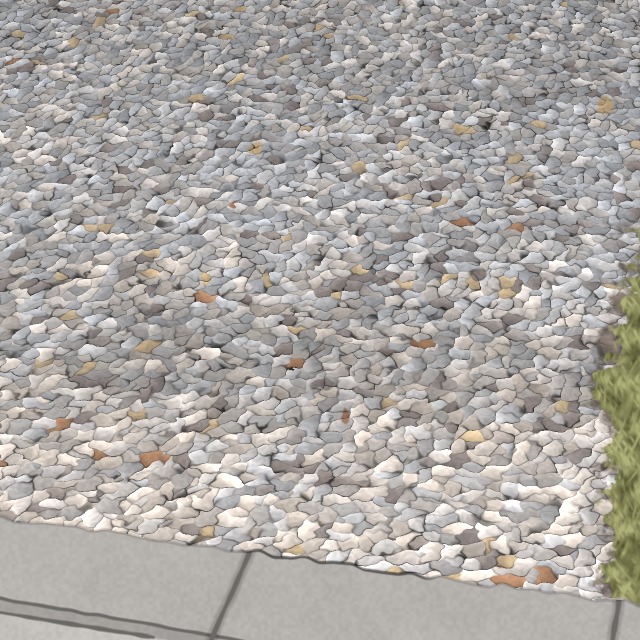
Reproduce this texture procedurally as a WebGL 2 fragment shader.

```glsl
#version 300 es
precision highp float;
// Gravel bed seen at a slant, a stone kerb along the bottom and grass at right.
// Stones are Voronoi cells with a stretched, rotated metric on a receding plane;
// kerb joints are segment distances, grass is noise stretched along its blades.
uniform vec2 u_resolution;
out vec4 fragColor;

const vec3 COOL = vec3(0.69, 0.70, 0.72);
const vec3 WARM = vec3(0.81, 0.765, 0.725);
const vec3 DARK = vec3(0.50, 0.46, 0.45);
const vec3 OCHRE = vec3(0.76, 0.65, 0.48);
const vec3 RUST = vec3(0.60, 0.42, 0.32);
const vec3 KERB = vec3(0.71, 0.695, 0.68);
const vec3 JOINT = vec3(0.42, 0.41, 0.40);
const vec3 SOIL = vec3(0.38, 0.33, 0.30);
const vec3 GRASS_DARK = vec3(0.33, 0.33, 0.19);
const vec3 GRASS_LIGHT = vec3(0.69, 0.70, 0.48);

vec3 hash3(vec2 p) {
  vec3 q = fract(p.xyx * vec3(0.1031, 0.1030, 0.0973));
  q += dot(q, q.yxz + 33.33);
  return fract((q.xxy + q.yzz) * q.zyx);
}

float noise(vec2 p) {
  vec2 i = floor(p), f = fract(p);
  f = f * f * (3.0 - 2.0 * f);
  float low = mix(hash3(i).x, hash3(i + vec2(1, 0)).x, f.x);
  float high = mix(hash3(i + vec2(0, 1)).x, hash3(i + 1.0).x, f.x);
  return mix(low, high, f.y);
}

float fbm(vec2 p) {
  float sum = 0.0, amp = 0.53;
  for (int i = 0; i < 4; i++, amp *= 0.5) {
    sum += amp * noise(p);
    p = p * 2.03 + 17.0;
  }
  return sum;
}

mat2 rotation(float a) { return mat2(cos(a), sin(a), -sin(a), cos(a)); }

float segment(vec2 p, vec2 a, vec2 b) {
  vec2 ab = b - a;
  return length(p - a - ab * clamp(dot(p - a, ab) / dot(ab, ab), 0.0, 1.0));
}

// Soft ellipse mask
float spot(vec2 p, vec2 centre, vec2 radius) {
  return 1.0 - smoothstep(0.75, 1.1, length((p - centre) / radius));
}

vec3 stoneColour(vec3 pick, float warmth) {
  vec3 c = mix(COOL, WARM, clamp(warmth + 0.9 * (pick.x - 0.5), 0.0, 1.0));
  c *= 0.85 + 0.28 * pick.y;
  c = mix(c, DARK, 0.8 * smoothstep(0.90, 0.97, pick.z));
  c = mix(c, OCHRE, 0.7 * step(pick.z, 0.025));
  return mix(c, RUST, 0.7 * step(pick.z, 0.004));
}

vec3 gravel(vec2 uv) {
  // Receding plane: stones shrink towards the top
  float size = 0.030 - 0.0155 * uv.y;
  vec2 p = vec2((uv.x - 0.5) / size, -log(size) * 94.0);
  p += 0.36 * (vec2(noise(p * 2.3), noise(p * 2.3 + 40.0)) - 0.5);
  vec2 cell = floor(p), nearId = cell, local = vec2(0);
  float first = 9.0, second = 9.0;
  for (int k = 0; k < 25; k++) {
    vec2 id = cell + vec2(k % 5 - 2, k / 5 - 2);
    vec3 h = hash3(id);
    vec2 d = rotation(-0.4 + 2.0 * (h.z - 0.5)) * (p - id - h.xy);
    vec2 q = abs(d) * vec2(0.75, 1.25);
    float dist = 0.65 * length(q) + 0.3 * (q.x + q.y) + 0.32 * fract(h.z * 7.3);
    second = min(second, max(first, dist));
    if (dist < first) { first = dist; nearId = id; local = d; }
  }
  // Body colour, with a few larger coloured stones
  vec3 pick = hash3(nearId + 91.7);
  float warmth = mix(0.72, 0.30, smoothstep(0.15, 0.75, uv.y)) + 0.5 * fbm(uv * 5.0) - 0.25;
  vec3 c = stoneColour(pick, warmth);
  vec2 w = uv + 0.008 * (noise(uv * 90.0) - 0.5);
  float ochre = spot(w, vec2(0.40, 0.766), vec2(0.011))
    + spot(w, vec2(0.945, 0.835), vec2(0.014)) + spot(w, vec2(0.32, 0.565), vec2(0.010));
  float dark = spot(w, vec2(0.745, 0.57), vec2(0.016, 0.01))
    + spot(w, vec2(0.825, 0.71), vec2(0.013, 0.01)) + spot(w, vec2(0.505, 0.40), vec2(0.02, 0.009));
  c = mix(c, OCHRE, 0.85 * ochre);
  c = mix(c, DARK, 0.85 * dark);
  c = mix(c, RUST, 0.8 * spot(w, vec2(0.54, 0.35), vec2(0.007, 0.013)));
  // Tilted faces, grain, shadow under each stone and broad light
  c *= 1.0 + 0.22 * clamp(local.y, -0.6, 0.6) + 0.25 * dot(local, pick.xy - 0.5);
  c *= 0.93 + 0.14 * noise(p * 5.0);
  float under = clamp(0.45 - 1.3 * local.y, 0.0, 1.0);
  float shadow = under * (0.15 + 0.65 * noise(p * 1.1 + 5.0));
  c *= 1.0 - shadow * (1.0 - smoothstep(0.0, 0.24, second - first));
  c *= 0.96 + 0.12 * fbm(uv * vec2(5, 9) + 3.0) - 0.06 * spot(uv, vec2(0.5, 0.43), vec2(0.5, 0.1));
  return c * mix(1.07, 0.98, smoothstep(0.15, 0.45, uv.y)) * (1.0 - 0.08 * smoothstep(0.7, 1.0, uv.y));
}

vec3 kerb(vec2 uv) {
  vec3 c = KERB * (0.94 + 0.07 * fbm(uv * 14.0) + 0.06 * noise(uv * 190.0));
  float wobble = 0.003 * (noise(uv * 45.0) - 0.5);
  float front = uv.y - 0.065 + 0.175 * uv.x + wobble;
  c *= mix(0.9, 1.0, smoothstep(-0.002, 0.002, front));
  c *= mix(1.2, 1.0, smoothstep(-0.002, 0.002, uv.y - 0.043 + 0.165 * uv.x));
  float lines = min(abs(front), segment(uv, vec2(0, 0.043), vec2(0.24, 0.004)) + wobble);
  float joint = min(segment(uv, vec2(0.39, 0.137), vec2(0.33, 0)),
                    segment(uv, vec2(0.967, 0.06), vec2(0.957, 0))) + wobble;
  c = mix(JOINT, c, smoothstep(0.001, 0.0045, lines));
  c *= mix(0.86, 1.0, smoothstep(0.006, 0.012, joint));
  return mix(JOINT, c, smoothstep(0.002, 0.006, joint));
}

vec3 grass(vec2 uv) {
  vec2 bent = uv + vec2(0.02 * noise(uv * 22.0), 0);
  float blades = max(noise(rotation(0.35) * bent * vec2(240, 60)),
                     noise(rotation(-0.5) * bent * vec2(260, 70)));
  return mix(GRASS_DARK, GRASS_LIGHT, clamp(0.9 * blades + 1.2 * fbm(uv * 40.0) - 0.58, 0.0, 1.0));
}

vec3 scene(vec2 uv) {
  // Ragged kerb edge with a contact shadow
  float edge = uv.y - 0.191 + 0.136 * uv.x + 0.009 * (noise(vec2(uv.x * 42.0, 3)) - 0.5);
  vec3 c = edge > 0.0 ? gravel(uv) : kerb(uv);
  float shade = 0.15 + 0.35 * spot(uv, vec2(0.53, 0.12), vec2(0.16, 0.1));
  c *= 1.0 - shade * (1.0 - smoothstep(0.001, 0.004, abs(edge)));
  // Grass border with bare soil beside it
  float border = 0.952 + 0.043 * smoothstep(0.40, 0.64, uv.y)
    - 0.022 * spot(uv, vec2(0.95, 0.39), vec2(0.1, 0.035));
  float inside = uv.x - border + 0.07 * (fbm(uv * vec2(60, 70)) - 0.5);
  float span = smoothstep(0.0, 0.006, edge) * (1.0 - smoothstep(0.62, 0.68, uv.y));
  float soil = smoothstep(-0.028, 0.0, inside) * smoothstep(0.35, 0.6, fbm(uv * 45.0 + 8.0));
  vec2 w = uv + 0.02 * (fbm(uv * 50.0) - 0.5);
  soil = max(soil, spot(w, vec2(0.955, 0.465), vec2(0.022, 0.03)));
  soil = max(soil, spot(w, vec2(0.973, 0.525), vec2(0.014, 0.024)));
  c = mix(c, SOIL * (0.6 + 0.8 * noise(uv * 110.0)), 0.75 * soil * span);
  return mix(c, grass(uv), smoothstep(-0.004, 0.006, inside) * span);
}

void main() {
  // Four samples per pixel smooth the outlines
  vec3 sum = vec3(0);
  for (int k = 0; k < 4; k++) {
    vec2 offset = 0.5 * vec2(k & 1, k >> 1) - 0.25;
    sum += scene((gl_FragCoord.xy + offset) / u_resolution);
  }
  fragColor = vec4(sum / 4.0, 1);
}
```
